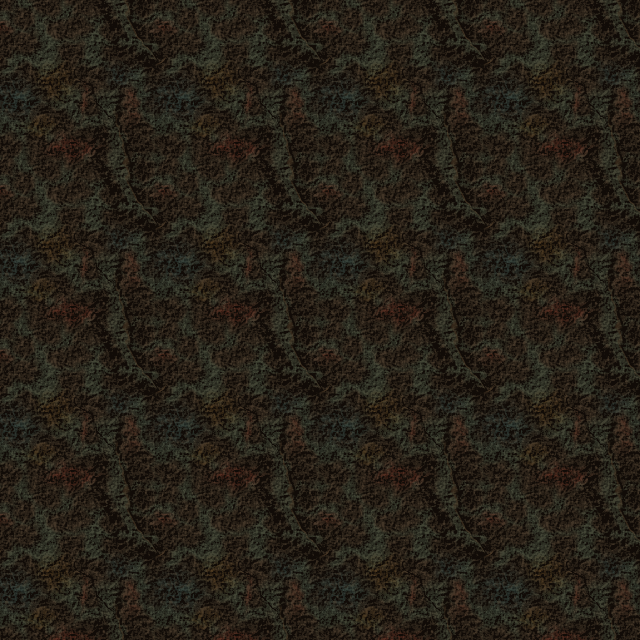
This texture is drawn by a WebGL 2 fragment shader. Its source:

```glsl
#version 300 es
precision highp float;
uniform vec2 u_resolution;
out vec4 fragColor;

#define REPEATS 3.9
#define RELIEF 1.5
#define CONTRAST 1.25
#define GRAIN 0.34
#define SHADOW vec3(0.065, 0.045, 0.028)
#define EARTH vec3(0.165, 0.130, 0.092)
#define MOSS vec3(0.165, 0.172, 0.130)
#define SLATE vec3(0.125, 0.160, 0.145)
#define RUST vec3(0.250, 0.105, 0.070)
#define OCHRE vec3(0.230, 0.160, 0.070)
#define TAN vec3(0.310, 0.235, 0.155)
const float TAU = 6.2831853;

vec2 hash2(vec2 p) {
  vec3 q = fract(p.xyx * vec3(0.1031, 0.1030, 0.0973));
  q += dot(q, q.yzx + 33.33);
  return fract((q.xx + q.yz) * q.zy);
}

// Wrapping cellular noise: nearest and second nearest distance
vec2 cells(vec2 t, vec2 count) {
  vec2 p = t * count, base = floor(p), near = vec2(9.0);
  for (int j = -1; j <= 1; j++)
    for (int i = -1; i <= 1; i++) {
      vec2 cell = base + vec2(i, j);
      float d = length(cell + hash2(mod(cell, count) + count) - p);
      near = d < near.x ? vec2(d, near.x) : vec2(near.x, min(near.y, d));
    }
  return near;
}

// Bend coordinates with sines that close over one tile
vec2 warp(vec2 t) {
  vec2 a = TAU * t;
  t += 0.014 * sin(a.yx * vec2(3.0, 4.0) + 2.0 * sin(a * 2.0));
  return t + 0.006 * sin(a.yx * vec2(11.0, 9.0) + 2.0 * sin(a * 7.0));
}

// Soft ellipse, wrapped across the tile borders
float patchMask(vec2 t, vec2 center, vec2 radius) {
  vec2 d = t - center;
  d -= round(d);
  return smoothstep(1.0, 0.1, length(d / radius));
}

float band(float x, float width) {
  x -= round(x);
  return smoothstep(width, width * 0.25, abs(x));
}

float span(float s, float a, float b) {
  return smoothstep(a, a + 0.08, s) * smoothstep(b, b - 0.08, s);
}

// Bark height: flat flakes above, upright strands below
float barkHeight(vec2 t, float strands) {
  vec2 w = warp(t);
  float flakes = cells(w, vec2(13.0, 23.0)).x;
  float fibres = cells(w, vec2(23.0, 8.0)).x;
  return 0.42 * mix(flakes, fibres, strands)
       + 0.32 * cells(w, vec2(37.0, 41.0)).x
       + 0.26 * cells(t, vec2(67.0)).x;
}

void main() {
  vec2 uv = gl_FragCoord.xy / u_resolution;
  vec2 t = fract(vec2(uv.x, 1.0 - uv.y) * REPEATS);
  vec2 w = warp(t);

  // Relief lit from the upper left
  float strands = patchMask(t, vec2(0.30, 0.14), vec2(0.55, 0.30));
  vec2 e = vec2(0.0045);
  float height = barkHeight(t, strands);
  float slope = barkHeight(t + e, strands) - barkHeight(t - e, strands);
  float clump = cells(w, vec2(7.0, 8.0)).x;
  float speck = cells(w, vec2(29.0, 31.0)).x;
  float tone = 0.47 + CONTRAST * (height - 0.45) + RELIEF * slope;
  tone += 0.22 * (clump - 0.45) + GRAIN * (hash2(floor(t * 131.0)).x - 0.5);

  // Leaning trunk, followed downwards from its fork
  float s = fract(w.y - 0.43);
  float side = w.x - (0.66 + 0.08 * s + 0.22 * pow(s, 4.0));
  float trunk = band(side, 0.075) * span(s, 0.06, 0.97);
  float rim = band(side + 0.10, 0.075) * span(s, 0.34, 0.97);
  rim += 0.8 * band(side - 0.10, 0.05) * span(s, 0.30, 0.95);
  float seam = band(side - 0.035, 0.012) * span(s, 0.22, 0.96);
  float crack = band(side - 0.050, 0.016) * span(s, 0.10, 0.96);
  crack += band(w.x - 0.46 - 0.8 * s, 0.011) * span(s, -0.04, 0.36);

  // Stained areas
  float mottle = smoothstep(0.15, 0.65, speck) * 0.6 + 0.4;
  float slate = patchMask(w, vec2(0.08, 0.60), vec2(0.30, 0.20))
              + patchMask(w, vec2(0.74, 0.46), vec2(0.16, 0.12));
  float ochre = patchMask(w, vec2(0.33, 0.50), vec2(0.20, 0.17))
              + patchMask(w, vec2(0.24, 0.77), vec2(0.17, 0.08));
  float rust = patchMask(w, vec2(0.43, 0.90), vec2(0.25, 0.10))
             + 0.7 * patchMask(w, vec2(0.0, 0.17), vec2(0.10, 0.08));
  float flush = patchMask(w, vec2(0.51, 0.62), vec2(0.035, 0.18))
              + 0.8 * patchMask(w, vec2(0.80, 0.64), vec2(0.07, 0.22));
  vec3 pigment = mix(EARTH, MOSS, smoothstep(0.35, 0.75, clump));
  pigment = mix(pigment, SLATE, min(slate, 1.0) * mottle * 0.85);
  pigment = mix(pigment, MOSS, trunk * 0.8);
  pigment = mix(pigment, OCHRE, min(ochre, 1.0) * mottle * 0.65);
  pigment = mix(pigment, RUST, min(rust + 0.6 * flush, 1.0) * mottle * 0.75);

  // Pale strands, dark hollows and fissures
  float ridge = smoothstep(0.16, 0.0, cells(w, vec2(15.0, 5.0)).y
              - cells(w, vec2(15.0, 5.0)).x);
  float fissure = smoothstep(0.10, 0.0, cells(w, vec2(5.0, 14.0)).y
                - cells(w, vec2(5.0, 14.0)).x);
  float foot = patchMask(w, vec2(0.89, 0.385), vec2(0.13, 0.075));
  tone += 0.20 * ridge * strands + 0.24 * flush + 0.08 * trunk;
  tone -= 0.20 * fissure * (1.0 - strands) * mottle;
  tone -= 0.45 * rim * smoothstep(0.60, 0.20, speck) + 0.40 * foot + 0.45 * crack;

  vec3 color = mix(SHADOW, pigment, smoothstep(0.02, 0.50, tone));
  color = mix(color, pigment * 1.45 + 0.02, smoothstep(0.48, 1.0, tone));
  float twig = band(w.x + w.y - 1.355, 0.014) * patchMask(t, vec2(0.985, 0.37), vec2(0.06));
  color = mix(color, TAN, 0.55 * seam * mottle + 0.75 * twig);
  fragColor = vec4(color, 1.0);
}
```
